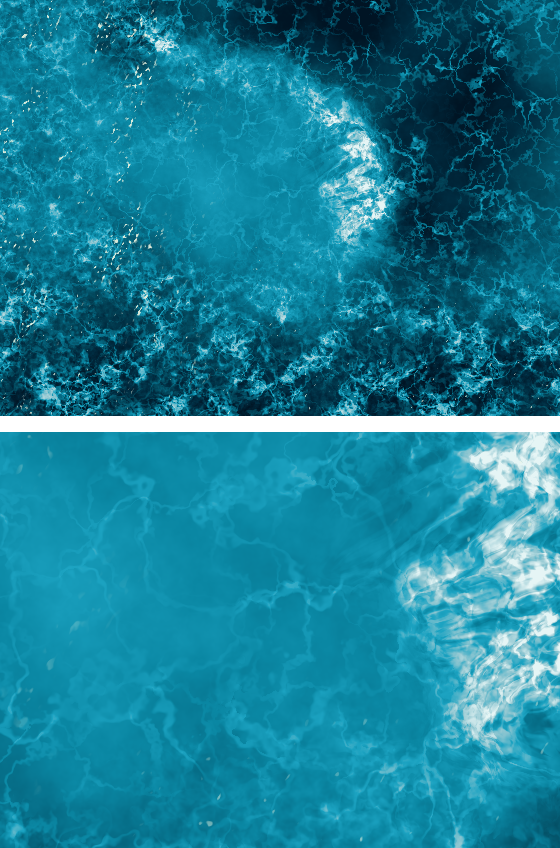
Top: the whole. Bottom: its middle third, enlarged.
A Shadertoy shader for this texture:

```glsl
// Hash and gradient noise
vec2 hash22(vec2 p) {
    vec3 q = fract(vec3(p.xyx) * vec3(0.1031, 0.1030, 0.0973));
    q += dot(q, q.yzx + 33.33);
    return fract((q.xx + q.yz) * q.zy);
}

float cornerSlope(vec2 cell, vec2 corner, vec2 f) {
    float a = 6.2832 * hash22(cell + corner + 70.0).x;
    return dot(vec2(cos(a), sin(a)), f - corner);
}

float gradientNoise(vec2 p) {
    vec2 i = floor(p), f = p - i;
    vec2 u = f * f * f * (f * (f * 6.0 - 15.0) + 10.0);
    vec2 e = vec2(0.0, 1.0);
    float low = mix(cornerSlope(i, e.xx, f), cornerSlope(i, e.yx, f), u.x);
    float high = mix(cornerSlope(i, e.xy, f), cornerSlope(i, e.yy, f), u.x);
    return 1.4 * mix(low, high, u.y);
}

float fbm(vec2 p, int octaves) {
    float sum = 0.0, amp = 0.55;
    for (int i = 0; i < octaves; i++) {
        sum += amp * gradientNoise(p);
        p = mat2(1.6, 1.2, -1.2, 1.6) * p + 7.3;
        amp *= 0.55;
    }
    return sum;
}

vec2 warp(vec2 p, float amount) {
    return p + amount * vec2(fbm(p, 5), fbm(p + 31.7, 5));
}

// Ragged foam threads along the borders of warped cells
float web(vec2 p, float width) {
    p = warp(p, 0.85);
    vec2 base = floor(p), near1 = vec2(9.0), near2 = vec2(9.0);
    for (int y = -1; y <= 1; y++)
    for (int x = -1; x <= 1; x++) {
        vec2 cell = base + vec2(x, y);
        vec2 v = cell + hash22(cell + 50.0) - p;
        if (dot(v, v) < dot(near1, near1)) { near2 = near1; near1 = v; }
        else if (dot(v, v) < dot(near2, near2)) near2 = v;
    }
    float edge = 0.5 * (dot(near2, near2) - dot(near1, near1)) / length(near2 - near1);
    float w = width * (1.0 + 1.2 * fbm(p * 2.5, 3));
    return smoothstep(2.0 * w, 0.3 * w, edge);
}

// Torn foam along the zero lines of warped noise
float strands(vec2 p, float width) {
    float ridge = abs(fbm(warp(p, 0.8), 5));
    return smoothstep(width, 0.15 * width, ridge);
}

float blob(vec2 p, vec2 center, vec2 radius) {
    vec2 q = (p - center) / radius;
    return exp(-dot(q, q));
}

vec3 seaColor(float tone) {
    vec3 stops[8] = vec3[8](
        vec3(0.00, 0.08, 0.14), vec3(0.00, 0.17, 0.25), vec3(0.01, 0.28, 0.36),
        vec3(0.02, 0.41, 0.51), vec3(0.04, 0.53, 0.64), vec3(0.11, 0.64, 0.76),
        vec3(0.57, 0.78, 0.82), vec3(0.90, 0.96, 0.96));
    float s = clamp(tone, 0.0, 1.399) * 5.0;
    int i = int(s);
    return mix(stops[i], stops[i + 1], s - float(i));
}

// Broad light and dark water
float waterTone(vec2 p) {
    float t = 0.57 + 0.31 * blob(p, vec2(0.62, 0.55), vec2(0.32, 0.30));
    t += 0.12 * blob(p, vec2(0.13, 0.78), vec2(0.26, 0.25));
    t -= 0.62 * blob(p, vec2(0.78, 1.00), vec2(0.22, 0.15));
    t -= 0.60 * blob(p, vec2(0.35, 0.92), vec2(0.11, 0.08));
    t -= 0.48 * blob(p, vec2(1.08, 0.74), vec2(0.22, 0.26));
    t -= 0.32 * blob(p, vec2(1.02, 0.42), vec2(0.13, 0.13));
    t -= 0.48 * blob(p, vec2(0.25, 0.00), vec2(0.70, 0.29));
    t -= 0.34 * blob(p, vec2(1.15, 0.05), vec2(0.45, 0.24));
    return t + 0.25 * fbm(p * 4.5, 4);
}

void mainImage(out vec4 fragColor, in vec2 fragCoord) {
    vec2 p = fragCoord / iResolution.y;
    float drift = fbm(p * 5.0 + 3.0, 4);
    float patches = smoothstep(-0.3, 0.3, fbm(p * 9.0 + 19.0, 5));
    float tone = waterTone(warp(p * 3.0, 0.25) / 3.0);

    // Curved breaking crest, with dark water on its outer side
    vec2 r = p - vec2(0.42, 0.40);
    float angle = atan(r.y, r.x);
    float d = length(r) - 0.48 + 0.09 * drift;
    float span = smoothstep(-0.15, 0.1, angle) * smoothstep(1.9, 1.5, angle);
    float crest = span * exp(-d * d / 0.0042);
    tone -= 0.42 * span * smoothstep(0.03, 0.08, d) * exp(-max(d, 0.0) * 7.0);
    tone = mix(tone, 0.78, 0.6 * crest);

    // Where the foam is churned
    float bottom = smoothstep(0.48, 0.18, p.y + 0.25 * drift);
    float left = smoothstep(0.50, 0.15, p.x + 0.35 * drift) * smoothstep(0.1, 0.4, p.y);
    float churn = clamp(bottom + 0.75 * left + 0.8 * crest, 0.0, 1.0);

    // Threads, torn strands and fine froth
    float threads = web(p * 9.0, 0.032) * mix(0.3, 0.9, patches);
    threads += web(p * 18.0 + 4.0, 0.045) * mix(0.06, 0.6, patches);
    float torn = strands(p * 7.0, 0.09) + 0.8 * strands(p * 14.0 + 8.0, 0.13) * patches;
    float froth = smoothstep(0.08, 0.38, fbm(p * 30.0, 5)) * mix(0.35, 1.0, patches);
    float foam = 0.7 * threads + churn * (0.7 * torn * mix(0.35, 1.0, patches) + 0.55 * froth);
    tone = mix(tone, 1.06, clamp(foam, 0.0, 0.92));
    tone += 0.2 * churn * smoothstep(0.8, 1.5, foam);

    // Milky swirls drawn out along the crest
    vec2 flow = vec2(angle * 4.5, d * 11.0);
    float milk = strands(flow, 0.24) + 0.5 * strands(flow * 2.2 + 5.0, 0.2);
    milk *= mix(1.0, 0.5, smoothstep(0.6, 1.1, angle));
    tone += 0.38 * crest * milk;

    // Grain and clustered sunlit glints
    tone += 0.16 * fbm(p * 70.0, 3) * (0.25 + churn);
    float cluster = smoothstep(0.12, 0.4, fbm(vec2(p.x * 11.0 - p.y * 4.0, p.y * 6.0) + 40.0, 4));
    float speck = fbm(vec2(p.x * 105.0 - p.y * 35.0, p.y * 75.0), 2);
    float sparkle = smoothstep(0.16, 0.36, speck) * cluster * smoothstep(0.6, 0.3, p.x);
    sparkle += 0.7 * churn * smoothstep(0.42, 0.56, speck);
    vec3 color = mix(seaColor(tone), vec3(0.93, 0.96, 0.88), clamp(sparkle, 0.0, 0.9));
    fragColor = vec4(color, 1.0);
}
```
